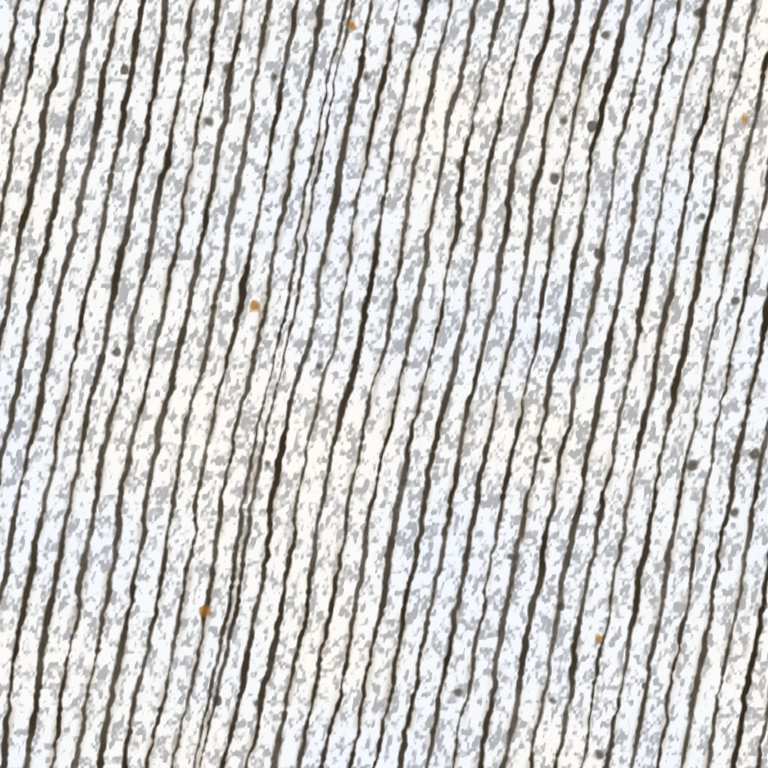
Give the GLSL for this texture, as a Shadertoy shader.

```glsl
float hash(vec2 p) {
    vec3 q = fract(p.xyx * 0.1031);
    q += dot(q, q.yzx + 33.33);
    return fract((q.x + q.y) * q.z);
}

float noise(vec2 p) {
    vec2 i = floor(p), f = fract(p);
    f = f * f * (3.0 - 2.0 * f);
    return mix(mix(hash(i), hash(i + vec2(1, 0)), f.x),
               mix(hash(i + vec2(0, 1)), hash(i + vec2(1, 1)), f.x), f.y);
}

// Pale mineral speckle, slightly stretched along the grooves
vec3 stoneColor(vec2 p, vec2 grainPos) {
    float grain = 0.6 * noise(grainPos * vec2(150, 105))
                + 0.4 * noise(grainPos * vec2(290, 220) + 40.0);
    grain += 0.12 * (noise(p * 24.0) - 0.5);
    vec3 stone = mix(vec3(0.73, 0.73, 0.74), vec3(1.0), smoothstep(0.22, 0.56, grain));
    vec3 tint = mix(vec3(0.95, 0.97, 1.0), vec3(1.0, 0.985, 0.96), noise(p * 7.0 + 9.0));
    return stone * tint;
}

// Dark amount of the slanted grooves; across counts grooves from left to right
float grooves(vec2 p, float across) {
    float id = floor(across + 0.5);
    float row = id * 7.0;
    float offset = across - id;
    offset += 0.15 * (noise(vec2(row, p.y * 20.0)) - 0.5);
    offset += 0.11 * (noise(vec2(row + 3.0, p.y * 65.0)) - 0.5);

    float wear = 0.65 * noise(vec2(row + 1.0, p.y * 8.0))
               + 0.35 * noise(vec2(row + 2.0, p.y * 38.0));
    float halfWidth = mix(0.015, 0.145, wear);
    float dist = abs(offset);

    // One groove is split into a thin pair
    if (id == 8.0) {
        dist = abs(dist - mix(0.1, 0.2, noise(vec2(5.0, p.y * 9.0))));
        halfWidth *= 0.6;
    }
    dist += 0.07 * (noise(p * 170.0) - 0.5);
    float depth = mix(0.7, 1.0, noise(vec2(row + 4.0, p.y * 14.0)));
    return depth * (1.0 - smoothstep(halfWidth - 0.06, halfWidth + 0.08, dist));
}

void mainImage(out vec4 fragColor, in vec2 fragCoord) {
    vec2 p = fragCoord / iResolution.xy;
    float slanted = p.x - 0.19 * p.y;
    float across = slanted * 30.3 + 0.1 + 0.35 * (noise(p * vec2(4, 5)) - 0.5);

    vec3 color = stoneColor(p, vec2(slanted, p.y));

    // Faint brown stain beside the grooves
    float seamDist = abs(fract(across + 0.5) - 0.5);
    float stain = (1.0 - smoothstep(0.05, 0.3, seamDist)) * smoothstep(0.45, 0.8, noise(p * 32.0));
    color = mix(color, vec3(0.66, 0.62, 0.55), 0.45 * stain);

    color = mix(color, vec3(0.20, 0.165, 0.12), grooves(p, across));

    // Scattered pits, a few of them rusty
    vec2 cell = floor(p * 16.0);
    vec2 center = 0.25 + 0.5 * vec2(hash(cell + 11.0), hash(cell + 27.0));
    float pitDist = length(fract(p * 16.0) - center) + 0.09 * (noise(p * 130.0) - 0.5);
    float radius = mix(0.04, 0.1, hash(cell + 53.0));
    float pit = step(0.8, hash(cell + 71.0)) * (1.0 - smoothstep(radius - 0.04, radius + 0.06, pitDist));
    vec3 pitColor = hash(cell + 97.0) > 0.85 ? vec3(0.62, 0.40, 0.14) : vec3(0.27, 0.24, 0.20);
    color = mix(color, pitColor, 0.75 * pit);

    fragColor = vec4(color, 1.0);
}
```
